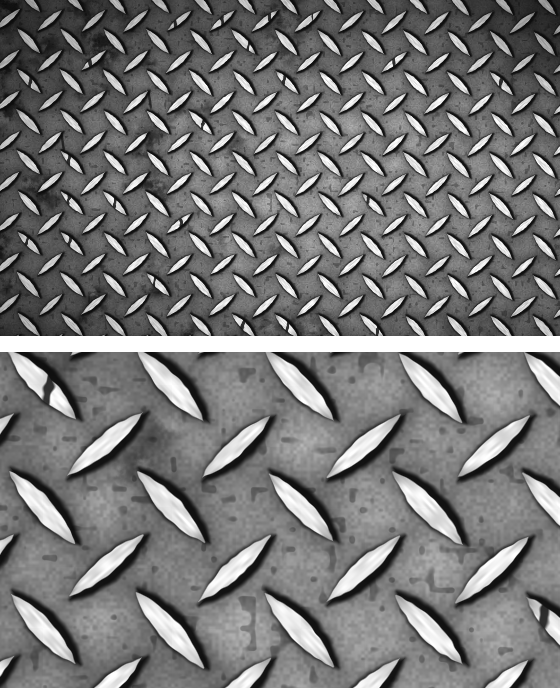
Top: the whole. Bottom: its middle third, enlarged.
Give the GLSL for this texture, as a WebGL 2 fragment shader.

```glsl
#version 300 es
precision highp float;
// Worn steel tread plate: two interleaved grids of lens-shaped studs, leaning
// opposite ways, each with a dark rim and a polished face. Layered noise adds
// grime, pits and scratches under an uneven pool of light.
uniform vec2 u_resolution;
out vec4 fragColor;

const float TILES_ACROSS = 13.03;
const vec2 CELL = vec2(1.0, 0.945);
const float PLATE_PEAK = 0.62;
const float RIM_DARK = 0.045;
const float FACE_BRIGHT = 0.95;

float hash(vec2 p) {
    vec3 q = fract(p.xyx * vec3(0.1031, 0.1030, 0.0973));
    q += dot(q, q.yzx + 33.33);
    return fract((q.x + q.y) * q.z);
}

float noise(vec2 p) {
    vec2 i = floor(p), f = fract(p);
    f = f * f * (3.0 - 2.0 * f);
    return mix(mix(hash(i), hash(i + vec2(1, 0)), f.x),
               mix(hash(i + vec2(0, 1)), hash(i + vec2(1, 1)), f.x), f.y);
}

float fbm(vec2 p) {
    float sum = 0.0, amp = 0.5;
    for (int i = 0; i < 5; i++) {
        sum += amp * noise(p);
        p = mat2(1.6, 1.2, -1.2, 1.6) * p + 7.3;
        amp *= 0.5;
    }
    return sum;
}

// Signed distance to a lens; size = half length (x) and half width (y)
float lens(vec2 p, vec2 size) {
    p = abs(p);
    float offset = (size.x * size.x - size.y * size.y) / (2.0 * size.y);
    float radius = offset + size.y;
    bool nearTip = p.y * size.x < offset * (p.x - size.x);
    return nearTip ? length(p - vec2(size.x, 0.0))
                   : length(p + vec2(0.0, offset)) - radius;
}

// Light falls off from a point right of the middle
float lightPool(vec2 uv) {
    vec2 d = uv - vec2(0.6, 0.44);
    float corner = smoothstep(0.75, 1.0, uv.x) * smoothstep(0.55, 1.0, uv.y);
    return exp(-dot(d * d, vec2(1.75, 2.1))) * (1.0 - 0.4 * corner);
}

// Bare plate: mottling, grime, grain and dark pits
float plate(vec2 p, float light, float wear) {
    float mottle = fbm(p * 2.2);
    float grime = smoothstep(0.54, 0.74, fbm(p * 0.9 + 11.0)) * wear;
    float pits = smoothstep(0.76, 0.92, noise(p * 13.0 + 5.0));
    float grain = noise(p * 38.0) - 0.5;
    float shade = PLATE_PEAK * light * (0.78 + 0.46 * mottle);
    shade *= 1.0 - 0.65 * grime * smoothstep(0.25, 0.6, fbm(p * 6.0));
    return shade * (1.0 - 0.28 * pits) * (1.0 + 0.2 * grain);
}

// Rare short upright scratches, one candidate per cell
float scratches(vec2 p, float wear, float px) {
    vec2 id = floor(p), f = fract(p) - 0.5;
    float seed = hash(id + 71.0);
    f.x += (seed * 7.0 - 0.2) * 0.1 + 0.15 * f.y;
    float stroke = 1.0 - smoothstep(0.012, 0.022 + px, abs(f.x));
    float span = 1.0 - smoothstep(0.15, 0.3, abs(f.y));
    return stroke * span * step(seed, 0.04 + 0.05 * wear);
}

// One grid of studs over the given shade; lean is +1 rising, -1 falling
float studs(float shade, vec2 p, vec2 origin, float lean, float angle,
            vec2 size, float light, float wear, float px) {
    vec2 g = (p - origin) / CELL;
    vec2 id = floor(g + 0.5);
    vec2 f = (g - id) * CELL;
    float seed = hash(id + 40.0 + lean * 17.0);
    float seed2 = hash(id * 1.7 + 90.0 + lean * 9.0);
    f += 0.025 * (vec2(seed, seed2) - 0.5);
    angle += 0.07 * (seed2 - 0.5);
    vec2 along = vec2(cos(angle), lean * sin(angle));
    vec2 across = vec2(along.y * lean, -lean * along.x);
    vec2 q = vec2(dot(f, along), dot(f, across));
    size *= 0.95 + 0.1 * seed;

    // Halo and rim, heavier on the right-hand side
    float rough = 0.014 * (noise(p * 16.0) - 0.5);
    float rim = lens(q - vec2(0.008, 0.018), size + vec2(0.025, 0.034)) + rough;
    shade *= 1.0 - 0.33 * exp(-12.0 * max(rim, 0.0));
    shade = mix(shade, RIM_DARK, 0.93 * (1.0 - smoothstep(-0.018, 0.025 + px, rim)));

    // Polished face, with streaks and dulled tips
    float face = lens(q + vec2(0.0, 0.008), size) + rough;
    float streak = noise(vec2(q.x * 9.0, q.y * 45.0) + id * 13.0);
    float tone = FACE_BRIGHT * mix(0.62, 1.0, smoothstep(0.15, 0.85, light));
    tone *= 0.86 + 0.22 * streak - 0.22 * smoothstep(0.5, 1.0, abs(q.x) / size.x);
    // Some faces carry slanted gouges
    float gouge = abs(q.x - 0.35 * (seed - 0.5) + 0.6 * q.y + 3.0 * rough);
    float gouged = step(seed2, 0.04 + 0.12 * wear);
    tone *= 1.0 - 0.8 * gouged * (1.0 - smoothstep(0.025, 0.055, gouge));
    return mix(shade, tone, 1.0 - smoothstep(-0.5 * px, 0.5 * px + 0.006, face));
}

void main() {
    vec2 uv = gl_FragCoord.xy / u_resolution;
    float px = TILES_ACROSS / u_resolution.x;
    vec2 p = gl_FragCoord.xy * px;
    p.y += 0.006 * (p.x - 4.7);
    float light = lightPool(uv);
    float wear = 1.0 - 0.8 * smoothstep(0.3, 0.7, uv.x);

    float shade = plate(p, light, wear);
    shade *= 1.0 - 0.6 * scratches(p, wear, px);
    vec2 origin = vec2(0.675, 0.237);
    shade = studs(shade, p, origin, -1.0, 0.82, vec2(0.375, 0.078), light, wear, px);
    shade = studs(shade, p, origin + 0.5 * CELL, 1.0, 0.72, vec2(0.365, 0.064), light, wear, px);
    fragColor = vec4(vec3(clamp(shade, 0.0, 1.0)), 1.0);
}
```
